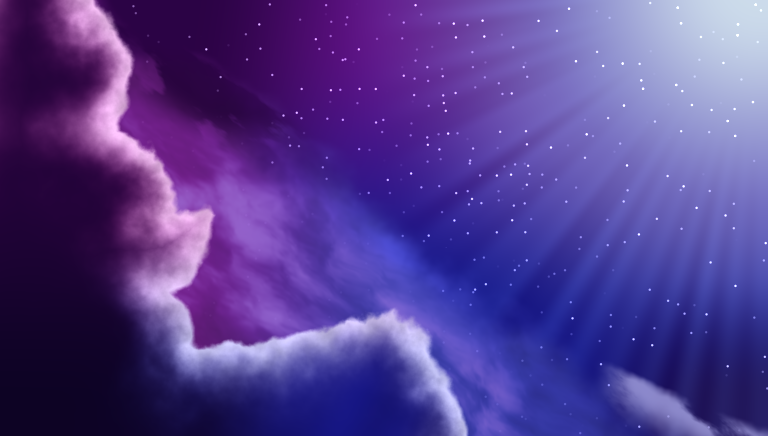
Give the GLSL for this background, as a Shadertoy shader.

```glsl
// A violet night sky with a glowing cloud rim, drifting haze, faint light rays and stars.

float hash(vec2 p) {
    vec3 h = fract(p.xyx * 0.1031);
    h += dot(h, h.yzx + 33.33);
    return fract((h.x + h.y) * h.z);
}

float noise(vec2 p) {
    vec2 i = floor(p), f = fract(p);
    f = f * f * (3.0 - 2.0 * f);
    return mix(mix(hash(i), hash(i + vec2(1, 0)), f.x),
               mix(hash(i + vec2(0, 1)), hash(i + vec2(1, 1)), f.x), f.y);
}

float fbm(vec2 p) {
    float sum = 0.0, amp = 0.52;
    for (int i = 0; i < 5; i++) {
        sum += amp * noise(p);
        p = mat2(1.6, 1.2, -1.2, 1.6) * p + 7.3;
        amp *= 0.5;
    }
    return sum;
}

// Depth inside the large cloud: positive within, negative outside
float cloudDepth(vec2 p) {
    const int N = 18;
    vec2 edge[N] = vec2[N](
        vec2(0.10, 1.60), vec2(0.20, 1.05), vec2(0.25, 0.93), vec2(0.30, 0.83),
        vec2(0.28, 0.71), vec2(0.35, 0.67), vec2(0.40, 0.53), vec2(0.50, 0.51),
        vec2(0.48, 0.41), vec2(0.42, 0.33), vec2(0.47, 0.21), vec2(0.62, 0.21),
        vec2(0.78, 0.26), vec2(0.92, 0.28), vec2(0.99, 0.21), vec2(1.10, -0.05),
        vec2(1.10, -0.60), vec2(-0.60, -0.60));
    float nearest = 10.0, side = -1.0;
    for (int i = 0, j = N - 1; i < N; j = i, i++) {
        vec2 e = edge[j] - edge[i], w = p - edge[i];
        vec2 b = w - e * clamp(dot(w, e) / dot(e, e), 0.0, 1.0);
        nearest = min(nearest, dot(b, b));
        bvec3 c = bvec3(p.y >= edge[i].y, p.y < edge[j].y, e.x * w.y > e.y * w.x);
        if (all(c) || !any(c)) side = -side;
    }
    return side * sqrt(nearest);
}

// Two layers of points scattered over jittered cells
float stars(vec2 p) {
    float sum = 0.0;
    float cluster = exp(-9.0 * dot(p - vec2(1.05, 0.72), p - vec2(1.05, 0.72)));
    for (int k = 0; k < 2; k++) {
        vec2 g = p * (k == 0 ? 17.0 : 31.0) + float(k) * 41.0;
        vec2 id = floor(g);
        vec2 center = 0.2 + 0.6 * vec2(hash(id + 3.1), hash(id + 17.7));
        float r = length(fract(g) - center) / (k == 0 ? 17.0 : 31.0);
        float bright = hash(id + 51.3);
        float present = step(hash(id + 90.2), 0.18 + 0.3 * cluster);
        sum += present * bright * smoothstep(0.0042, 0.0008, r);
    }
    return sum;
}

vec3 skyColor(vec2 p) {
    vec2 toLight = p - vec2(1.75, 1.05);
    float d = length(toLight);
    vec3 c = mix(vec3(0.09, 0.10, 0.54), vec3(0.38, 0.07, 0.53), smoothstep(0.30, 0.95, p.y));
    c = mix(vec3(0.17, 0.01, 0.27), c, smoothstep(0.45, 0.92, p.x + 0.15 * (1.0 - p.y)));
    c = mix(c, vec3(0.49, 0.48, 0.78), smoothstep(1.02, 0.35, d));
    c = mix(c, vec3(0.80, 0.86, 0.92), smoothstep(0.55, 0.05, d));
    c = mix(c, vec3(0.13, 0.09, 0.36), smoothstep(0.38, 0.08, p.y) * smoothstep(1.25, 1.65, p.x));
    float ray = noise(vec2(atan(toLight.x, -toLight.y) * 22.0, 2.0)) - 0.5;
    return c + vec3(0.05, 0.08, 0.10) * ray * smoothstep(0.3, 0.8, d) * smoothstep(0.8, 1.2, p.x);
}

void mainImage(out vec4 fragColor, in vec2 fragCoord) {
    vec2 p = fragCoord / iResolution.y;
    p.x += 0.5 * (1.7655 - iResolution.x / iResolution.y);
    float broad = fbm(p * 5.0), fine = fbm(p * 21.0 + 5.0);
    vec3 color = skyColor(p) + vec3(0.75, 0.75, 0.85) * stars(p);

    // Diagonal haze between the sky and the cloud rim
    vec2 along = vec2(dot(p, vec2(0.78, -0.62)), dot(p, vec2(0.62, 0.78)));
    float streak = fbm(along * vec2(4.5, 9.0) + 0.8 * broad);
    float below = (1.20 - 0.8 * p.x - p.y) / 1.28;
    float haze = smoothstep(-0.03, 0.09, below + 0.22 * (broad - 0.5));
    vec3 hazeColor = mix(vec3(0.46, 0.13, 0.56), vec3(0.24, 0.25, 0.67), smoothstep(0.40, 0.95, p.x));
    hazeColor *= 0.55 + 0.9 * streak;
    float puff = smoothstep(0.46, 0.78, streak) * smoothstep(0.03, 0.17, below);
    hazeColor = mix(hazeColor, vec3(0.62, 0.46, 0.84), 0.75 * puff);
    float gaps = smoothstep(0.48, 0.62, fbm(along * vec2(7.0, 17.0) + 9.0));
    gaps *= smoothstep(0.62, 0.75, p.y) * smoothstep(0.15, 0.04, below);
    hazeColor = mix(hazeColor, vec3(0.13, 0.01, 0.21), 0.9 * gaps);
    color = mix(color, hazeColor, haze * mix(0.95, 0.7, smoothstep(0.9, 1.4, p.x)));

    // Pale wisp in the lower right corner
    float wispY = p.y - 0.115 + 0.38 * (p.x - 1.41) + 0.12 * (broad - 0.5);
    float wisp = smoothstep(0.055, 0.025, wispY) * smoothstep(-0.10, 0.02, wispY);
    wisp *= smoothstep(1.36, 1.46, p.x) * smoothstep(0.25, 0.60, fbm(along * vec2(9.0, 20.0)));
    color = mix(color, vec3(0.62, 0.61, 0.86), 0.85 * wisp);

    // Dark cloud body, with blue rays near its foot
    vec2 warp = vec2(broad + 0.4 * fine, fbm(p * 8.0 + 19.0) + 0.4 * fbm(p * 23.0 + 31.0)) - 0.7;
    float depth = cloudDepth(p + 0.09 * warp);
    float shaft = noise(vec2((p.x - 0.55 * p.y) * 13.0, 4.0));
    vec3 body = mix(vec3(0.05, 0.01, 0.14), vec3(0.13, 0.01, 0.22), smoothstep(0.05, 0.6, p.y));
    float foot = exp(-pow((p.x - 0.80) / 0.28, 2.0)) * smoothstep(0.40, 0.10, p.y);
    body += vec3(0.03, 0.07, 0.36) * foot * (0.6 + 0.6 * shaft);

    // Bright rim fading inward through a coloured glow
    float low = smoothstep(0.50, 0.15, p.y);
    float inner = max(depth, 0.0);
    float width = 0.040 + 0.055 * broad + 0.035 * exp(-pow((p.y - 0.70) / 0.07, 2.0));
    vec3 glow = mix(vec3(0.48, 0.08, 0.47), vec3(0.20, 0.18, 0.62), low);
    body = mix(body, glow, 0.85 * exp(-pow(inner / (width * 1.7), 2.0)));
    vec3 rim = mix(vec3(0.95, 0.74, 0.95), vec3(0.78, 0.78, 0.97), low) * (0.76 + 0.45 * fine);
    body = mix(body, rim, exp(-pow(inner / width, 2.0)));
    color = mix(color, body, smoothstep(-0.008, 0.012, depth));

    fragColor = vec4(clamp(color, 0.0, 1.0), 1.0);
}
```
